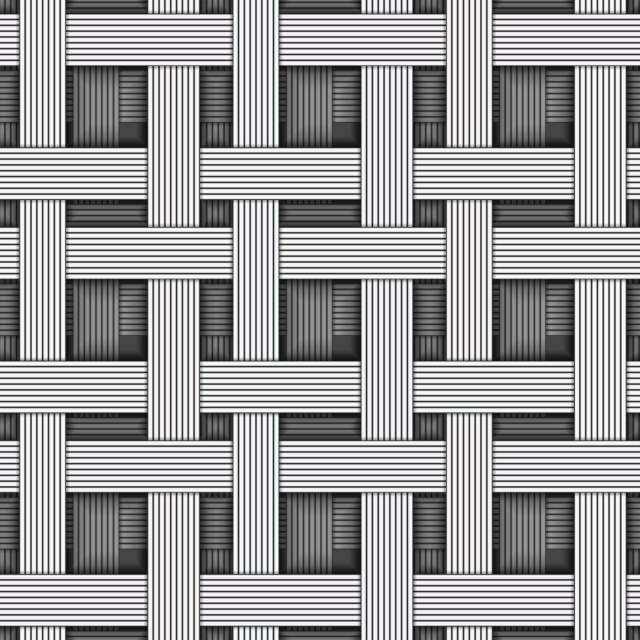
Give the GLSL for this pattern, as a WebGL 2 fragment shader.

```glsl
#version 300 es
precision highp float;
// Two stacked plain weaves of ribbed pale strands, the rear one seen in shade through the gaps.

#define REPEATS 3.0                      // cells across and down
#define RIB 0.02734                      // rib width, in cells
#define COLUMN_CENTRES vec2(0.200, 0.814)
#define COLUMN_RIBS vec2(8.0, 9.0)
#define ROW_CENTRES vec2(0.813, 0.186)
#define ROW_RIBS vec2(9.0, 9.0)
#define REAR_SHIFT vec2(0.250, -0.265)   // offset of the rear weave
#define GROOVE 0.09                      // brightness between ribs
#define WHITE 0.965
#define TINT 0.014                       // colour variation between strands
#define SAMPLES 3                        // antialiasing grid per pixel

uniform vec2 u_resolution;
out vec4 fragColor;

struct Strand {
    float edge;   // signed distance to the border, negative inside
    float rib;    // position within one rib, 0 to 1
    float side;   // which of the two strands in a cell
    float id;     // wrapped cell index
};

float hash(vec2 p) {
    return fract(sin(dot(p, vec2(127.1, 311.7))) * 43758.5453);
}

Strand makeStrand(float t, float centre, float ribs, float side) {
    float turn = t - centre + 0.5;
    float offset = fract(turn) - 0.5;
    float halfWidth = 0.5 * ribs * RIB;
    return Strand(abs(offset) - halfWidth,
                  fract((offset + halfWidth) / RIB),
                  side, mod(floor(turn), REPEATS));
}

Strand nearestStrand(float t, vec2 centres, vec2 ribs) {
    Strand a = makeStrand(t, centres.x, ribs.x, 0.0);
    Strand b = makeStrand(t, centres.y, ribs.y, 1.0);
    if (a.edge < b.edge) return a;
    return b;
}

// Faint tint, alternating by cell with a random part per strand
vec3 strandTint(Strand s, bool isColumn, float layer) {
    vec3 even = isColumn ? vec3(0.4, 0.3, -0.2) : vec3(0.3, -0.4, 0.5);
    vec3 odd = isColumn ? vec3(-0.5, 0.2, 0.4) : vec3(-0.1, 0.4, -0.2);
    vec2 key = vec2(s.id + 5.0 * s.side, layer + (isColumn ? 7.0 : 0.0));
    vec3 vary = vec3(hash(key), hash(key + 13.0), hash(key + 29.0)) - 0.5;
    return 1.0 + TINT * (mix(even, odd, mod(s.id, 2.0)) + vary);
}

// Colour in rgb, distance to the weave in a (negative where covered)
vec4 weave(vec2 p, float layer) {
    Strand column = nearestStrand(p.x, COLUMN_CENTRES, COLUMN_RIBS);
    Strand row = nearestStrand(p.y, ROW_CENTRES, ROW_RIBS);
    bool columnOver = column.side == row.side;
    bool showColumn = column.edge < 0.0 && (columnOver || row.edge >= 0.0);
    Strand top = row;
    float crossing = column.edge;
    if (showColumn) {
        top = column;
        crossing = row.edge;
    }

    // Rounded ribs, with a contact shadow where a strand dips under
    float height = 1.0 - abs(2.0 * top.rib - 1.0);
    float groove = mix(GROOVE, 0.25, layer);
    float roundness = pow(smoothstep(0.0, 0.56, height), 0.8);
    float shade = mix(groove, WHITE, roundness);
    if (showColumn != columnOver)
        shade *= mix(0.65, 1.0, smoothstep(0.0, 0.02, crossing));
    return vec4(shade * strandTint(top, showColumn, layer),
                min(column.edge, row.edge));
}

vec3 scene(vec2 p) {
    vec4 front = weave(p, 0.0);
    if (front.a < 0.0) return front.rgb;

    // Rear weave darkens towards the front strands
    vec4 rear = weave(p - REAR_SHIFT, 1.0);
    float light = mix(0.17, 0.45, smoothstep(-0.01, 0.05, front.a))
                + 0.15 * smoothstep(0.03, 0.12, front.a);
    if (rear.a < 0.0) return rear.rgb * light;

    // Dim backing in the deepest gaps
    float depth = smoothstep(0.0, 0.06, front.a);
    return vec3(mix(0.08, 0.27, depth));
}

void main() {
    vec3 sum = vec3(0.0);
    for (int y = 0; y < SAMPLES; y++) {
        for (int x = 0; x < SAMPLES; x++) {
            vec2 jitter = (vec2(x, y) + 0.5) / float(SAMPLES) - 0.5;
            sum += scene((gl_FragCoord.xy + jitter) / u_resolution * REPEATS);
        }
    }
    fragColor = vec4(min(sum / float(SAMPLES * SAMPLES), 1.0), 1.0);
}
```
